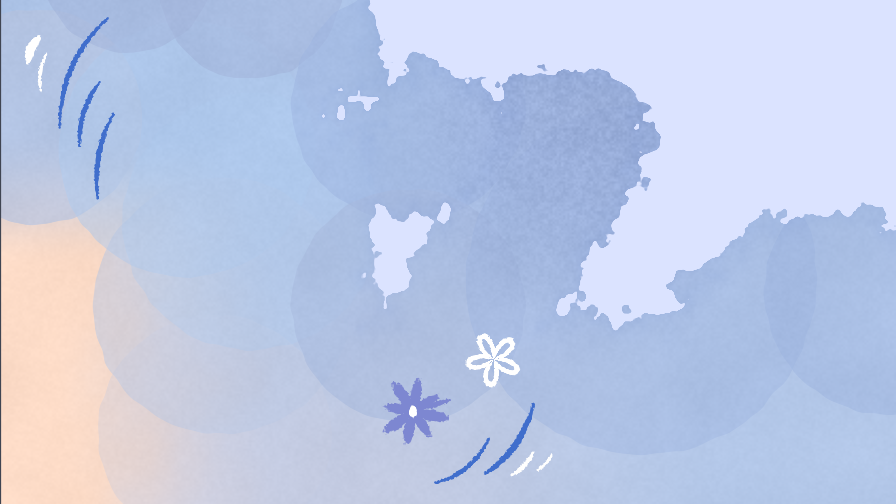
Give the GLSL for this background, as a WebGL 1 fragment shader.

```glsl
precision highp float;
uniform vec2 u_resolution;

float hash(vec2 p) {
  return fract(sin(dot(p, vec2(12.9898, 78.233))) * 43758.5453);
}

float noise(vec2 p) {
  vec2 i = floor(p), f = fract(p);
  f = f * f * (3.0 - 2.0 * f);
  return mix(mix(hash(i), hash(i + vec2(1, 0)), f.x),
             mix(hash(i + vec2(0, 1)), hash(i + vec2(1, 1)), f.x), f.y);
}

float fbm(vec2 p) {
  float sum = 0.0, amp = 0.5;
  for (int i = 0; i < 4; i++) {
    sum += amp * noise(p);
    p = p * 2.03 + 17.0;
    amp *= 0.5;
  }
  return sum;
}

// Coverage of a shape from its signed distance, one pixel soft
float cover(float d) {
  float pixel = 432.0 / u_resolution.y;
  return 1.0 - smoothstep(-0.6 * pixel, 0.6 * pixel, d);
}

float capsule(vec2 p, vec2 a, vec2 b, float r) {
  vec2 ab = b - a;
  return length(p - a - ab * clamp(dot(p - a, ab) / dot(ab, ab), 0.0, 1.0)) - r;
}

// Tapered brush stroke that bows sideways from its chord
float stroke(vec2 p, vec2 a, vec2 b, float bow, float width) {
  vec2 ab = b - a, side = normalize(vec2(-ab.y, ab.x));
  float t = clamp(dot(p - a, ab) / dot(ab, ab), 0.0, 1.0);
  float arch = 4.0 * t * (1.0 - t);
  return length(p - a - ab * t - side * bow * arch) - width * (0.45 + 0.55 * arch);
}

// Round layer of diluted paint
void wash(inout vec3 col, vec2 p, vec2 centre, float r, vec3 tint, float alpha) {
  float d = length(p - centre) - r;
  col = mix(col, tint, alpha * cover(d) * (0.75 + 0.25 * exp(min(d, 0.0) / 40.0)));
}

float cloudDistance(vec2 p) {
  float d = p.x - 323.0;
  d = min(d, length(p - vec2(367, 120)) - 68.0);
  d = min(d, capsule(p, vec2(489, 120), vec2(400, 280), 66.0));
  d = min(d, length(p - vec2(705, 325)) - 145.0);
  d = min(d, 270.0 - p.y);
  d += 22.0 * (noise(p * 0.05) - 0.5) + 15.0 * (noise(p * 0.11 + 9.0) - 0.5);
  d += 5.0 * (noise(p * 0.3) - 0.5);
  // Torn gaps near the upper left edge
  float gap = length((p - vec2(303, 96)) * vec2(0.8, 1.0)) - 26.0 + 44.0 * noise(p * 0.13 + 4.0);
  return max(d, -gap);
}

float daisy(vec2 q) {
  float a = atan(q.y, q.x);
  float fold = mod(a + 0.2, 0.7854) - 0.3927;
  vec2 v = length(q) * vec2(cos(fold), sin(fold)) / (1.0 + 0.12 * sin(3.0 * a + 1.0));
  return (length((v - vec2(14, 0)) / vec2(14, 4.6)) - 1.0) * 4.6;
}

float blossomOutline(vec2 q) {
  float r = length(q), a = 5.0 * (atan(q.y, q.x) + 0.8);
  float slope = 36.0 * sin(a) / max(r, 4.0);
  return abs(r - 14.5 - 7.2 * cos(a)) / sqrt(1.0 + slope * slope) - 2.3;
}

void main() {
  // The canvas is 432 units high, y pointing down
  vec2 p = vec2(gl_FragCoord.x, u_resolution.y - gl_FragCoord.y) * 432.0 / u_resolution.y;
  float blot = fbm(p * 0.018), grain = noise(p * 0.55) + noise(p * 0.28 + 5.0) - 1.0;
  vec2 w = p + 2.5 * (vec2(noise(p * 0.08), noise(p * 0.08 + 30.0)) - 0.5);

  // Blue ground, warm at the lower left
  vec3 col = mix(vec3(0.68, 0.77, 0.91), vec3(0.77, 0.80, 0.89), smoothstep(130.0, 430.0, p.y));
  col = mix(col, vec3(0.70, 0.78, 0.91), smoothstep(300.0, 650.0, p.x));
  float warm = 1.0 - smoothstep(50.0, 250.0, p.x + 70.0 * (blot - 0.5));
  col = mix(col, vec3(0.99, 0.86, 0.78), warm * smoothstep(110.0, 230.0, p.y));

  // Overlapping washes
  vec3 blue = vec3(0.62, 0.71, 0.88), pale = vec3(0.68, 0.79, 0.93), dusk = vec3(0.64, 0.71, 0.86);
  wash(col, w, vec2(30, 100), 92.0, vec3(0.72, 0.77, 0.88), 0.7);
  wash(col, w, vec2(160, 128), 110.0, pale, 0.5);
  wash(col, w, vec2(190, 262), 110.0, vec3(0.71, 0.78, 0.90), 0.5);
  wash(col, w, vec2(184, 370), 100.0, vec3(0.78, 0.80, 0.88), 0.35);
  wash(col, w, vec2(215, 190), 110.0, pale, 0.35);
  wash(col, w, vec2(110, -30), 75.0, dusk, 0.6);
  wash(col, w, vec2(215, -10), 78.0, dusk, 0.6);
  wash(col, w, vec2(350, 90), 100.0, blue, 0.55);
  wash(col, w, vec2(350, 262), 100.0, vec3(0.66, 0.73, 0.87), 0.6);
  wash(col, w, vec2(550, 240), 150.0, blue, 0.45);
  wash(col, w, vec2(760, 250), 105.0, blue, 0.5);

  // Dense pigment in the tall cloud, paper grain over all
  float dense = 1.0 - smoothstep(20.0, 200.0, length((p - vec2(505, 85)) * vec2(1.0, 0.8)));
  col = mix(col, vec3(0.58, 0.66, 0.84), 0.75 * dense);
  col += 0.04 * (blot - 0.47) + grain * (0.012 + 0.03 * dense);

  // Sky behind the ragged cloud rim
  float cloud = cloudDistance(p);
  col -= vec3(0.03, 0.025, 0.01) * exp(min(cloud, 0.0) / 12.0);
  col = mix(vec3(0.86, 0.89, 1.0), col, cover(cloud));

  // Crayon marks
  float rough = 1.6 * (noise(p * 0.7) - 0.5);
  float ink = stroke(p, vec2(92, 16), vec2(51, 109), 11.0, 2.2);
  ink = min(ink, stroke(p, vec2(85, 71), vec2(68, 125), 5.0, 2.2));
  ink = min(ink, stroke(p, vec2(97, 98), vec2(84, 170), 6.0, 2.2));
  ink = min(ink, stroke(p, vec2(419, 376), vec2(373, 414), -7.0, 2.0));
  ink = min(ink, stroke(p, vec2(457, 347), vec2(416, 406), -7.0, 2.8));
  col = mix(col, vec3(0.25, 0.43, 0.80), cover(ink + rough));
  float chalk = stroke(p, vec2(33, 32), vec2(24, 53), 2.0, 4.2);
  chalk = min(chalk, stroke(p, vec2(40, 46), vec2(35, 78), 3.0, 1.5));
  chalk = min(chalk, stroke(p, vec2(457, 388), vec2(439, 407), -2.0, 2.0));
  chalk = min(chalk, stroke(p, vec2(473, 390), vec2(461, 403), -1.0, 1.5));
  chalk = min(chalk, blossomOutline(p - vec2(423, 308)));
  float petals = min(daisy(p - vec2(354, 353)), stroke(p, vec2(362, 350), vec2(385, 343), 0.0, 2.5));
  col = mix(col, vec3(0.49, 0.53, 0.82), cover(petals + rough));
  chalk = min(chalk, length((p - vec2(354, 353)) * vec2(1.4, 1.0)) - 5.0);
  col = mix(col, vec3(1.0), cover(chalk + rough));

  // Thin dark left border
  col = mix(col, vec3(0.25, 0.27, 0.32), cover(p.x - 1.0));
  gl_FragColor = vec4(col, 1.0);
}
```
